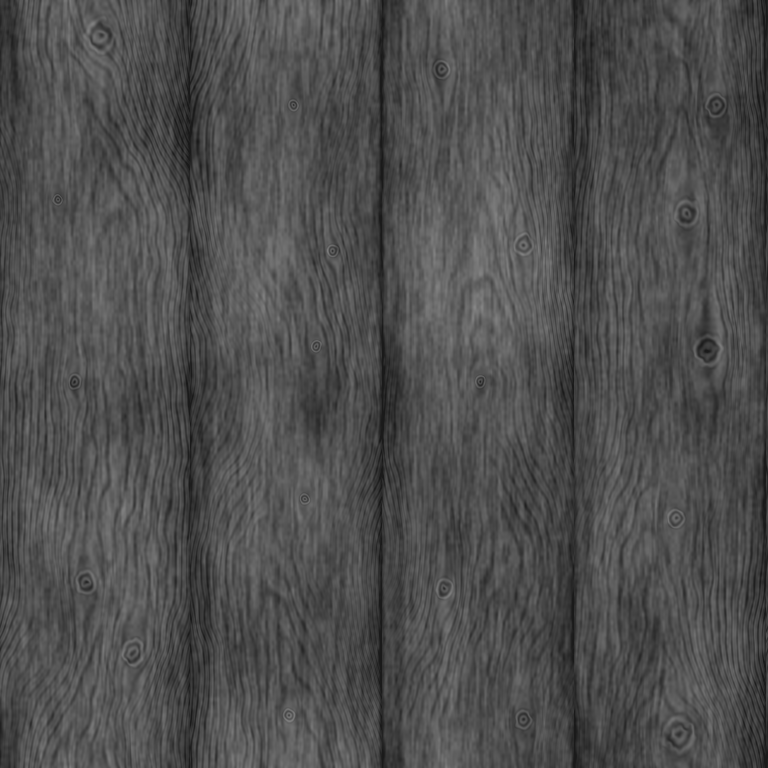
Give the GLSL for this texture, as a WebGL 1 fragment shader.

```glsl
precision highp float;
// Four weathered charcoal boards side by side, one tile high and seamless.
// Growth rings are contours of a warped height field that bends around knots;
// stretched cell noise adds fibres, and soft bands shade the joints and wear.

uniform vec2 u_resolution;

const float BOARDS = 4.0;
const float TAU = 6.28318;
const int KNOTS = 5;

float hash(vec2 p) {
  vec3 q = fract(p.xyx * 0.1031);
  q += dot(q, q.yzx + 33.33);
  return fract((q.x + q.y) * q.z);
}

// Smooth value noise that wraps vertically after "period" cells.
float noise(vec2 p, float period) {
  vec2 cell = floor(p);
  vec2 f = fract(p);
  f = f * f * (3.0 - 2.0 * f);
  float low = mod(cell.y, period);
  float high = mod(cell.y + 1.0, period);
  float bottom = mix(hash(vec2(cell.x, low)), hash(vec2(cell.x + 1.0, low)), f.x);
  float top = mix(hash(vec2(cell.x, high)), hash(vec2(cell.x + 1.0, high)), f.x);
  return mix(bottom, top, f.y);
}

// Zero-centred noise over the unit tile with the given cell counts.
float grainNoise(vec2 p, vec2 cells, float seed) {
  return noise(p * cells + vec2(seed, 0.0), cells.y) - 0.5;
}

// Dark heart, pale rings and a raised rim.
float knotTone(vec2 offset, float radius) {
  float m = length(offset * vec2(1.0, 0.85)) / radius;
  float body = 1.0 - smoothstep(1.0, 1.6, m);
  return -0.075 * cos(9.0 * m) * body - 0.06 * exp(-5.0 * m * m);
}

// Sums all knots of a board: x = sideways bend of the grain, y = tone.
vec2 knots(vec2 board, float id) {
  vec2 sum = vec2(0.0);
  for (int i = 0; i < KNOTS; i++) {
    float n = float(i);
    vec2 key = vec2(id * 13.0 + 5.0, n * 7.0 + 3.0);
    float size = hash(key);
    float radius = mix(0.005, 0.018, size * size);
    vec2 centre = vec2(0.22 + 0.56 * hash(key + 31.0),
                       (n + 0.15 + 0.7 * hash(key + 57.0)) / float(KNOTS));
    vec2 offset = board - centre;
    offset.x /= BOARDS;
    offset.y = fract(offset.y + 0.5) - 0.5;
    vec2 reach = offset / (radius * vec2(2.0, 4.5));
    sum.x -= 0.85 * offset.x * BOARDS * exp(-dot(reach, reach));
    vec2 ragged = offset + radius * 0.35 * grainNoise(board, vec2(36.0, 130.0), n * 11.0);
    sum.y += knotTone(ragged, radius);
  }
  return sum;
}

// Ring height: arches along the heart, straight close lines at the sides.
float ringField(vec2 board, float id) {
  float heart = 0.5 + 0.25 * grainNoise(board * vec2(0.0, 1.0), vec2(1.0, 4.0), id * 9.0);
  float side = board.x - heart + 0.13 * grainNoise(board, vec2(3.0, 7.0), id * 23.0);
  float s = sqrt(side * side + 0.0012);
  float arches = floor(3.0 + 7.0 * hash(vec2(id, 4.0)));
  float swell = 1.3 * sin(TAU * (board.y + hash(vec2(id, 8.0))));
  float jitter = 0.7 * grainNoise(board, vec2(14.0, 32.0), id * 41.0);
  return 10.0 * s + 28.0 * s * s + arches * board.y + swell + jitter;
}

// Alternating groove and lit ridge.
float ringRelief(float field) {
  return 0.65 * sin(TAU * field) + 0.35 * sin(2.0 * TAU * field + 1.2);
}

// Dark joint, recessed strip at the left and shadow at the right.
float jointTone(float u, float depth) {
  float seam = min(u, 1.0 - u);
  float strip = 1.0 - smoothstep(0.075, 0.12, u);
  float lip = exp(-pow((u - 0.1) / 0.013, 2.0));
  return -depth * exp(-pow(seam / 0.014, 2.0)) - 0.045 * strip
         - 0.025 * lip - 0.05 * smoothstep(0.84, 1.0, u);
}

// Pale worn patch: ragged lower edge near mid height, fading upward.
float wearTone(vec2 board, float id) {
  float level = 0.5 + 0.1 * (hash(vec2(id, 15.0)) - 0.5);
  float ragged = board.y - level + 0.07 * grainNoise(board, vec2(13.0, 9.0), id * 17.0);
  float patchShape = smoothstep(-0.02, 0.03, ragged) * (1.0 - smoothstep(0.6, 1.0, board.y));
  return mix(0.02, 0.065, hash(vec2(id, 21.0))) * patchShape;
}

void main() {
  vec2 p = gl_FragCoord.xy / u_resolution;
  float across = (p.x + 0.003) * BOARDS;
  float id = mod(floor(across), BOARDS);
  vec2 board = vec2(fract(across), p.y);

  vec2 knot = knots(board, id);
  vec2 bent = board + vec2(knot.x, 0.0);

  // Rings fade in and out in patches.
  float strength = clamp(0.55 + 1.3 * grainNoise(board, vec2(4.0, 5.0), id * 29.0), 0.15, 1.0);
  float tone = 0.285 + 0.035 * sin(0.5 * TAU * board.x);
  tone += 0.07 * strength * ringRelief(ringField(bent, id));

  // Fibres, pores and broad stains.
  tone += 0.10 * grainNoise(bent, vec2(52.0, 18.0), id * 61.0);
  tone += 0.09 * grainNoise(bent, vec2(80.0, 70.0), id * 97.0);
  tone += 0.05 * grainNoise(board, vec2(60.0, 190.0), id * 83.0);
  tone += 0.10 * grainNoise(board, vec2(3.0, 6.0), id * 19.0);
  tone += 0.06 * grainNoise(board, vec2(8.0, 13.0), id * 37.0);

  float seamDepth = abs(across - 2.0) < 0.5 ? 0.14 : 0.08;
  tone += knot.y + wearTone(board, id) + jointTone(board.x, seamDepth);
  gl_FragColor = vec4(vec3(clamp(tone, 0.1, 0.55)), 1.0);
}
```
